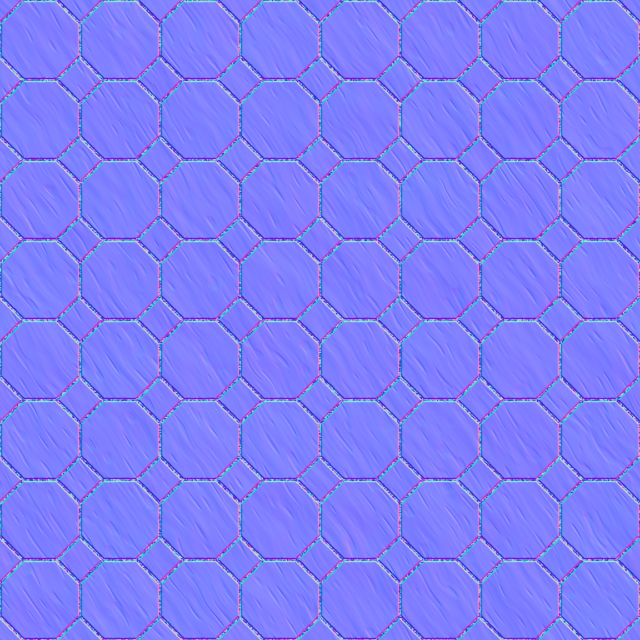
Reproduce this texture map procedurally as a Shadertoy shader.

```glsl
// Tangent-space normal map of an octagon-and-square tile floor, 8 by 8 repeats.
// Distances to the seams give bevelled edges and gritty grout; stretched noise
// gives each tile its own slanted slate grain. Everything wraps at the borders.

const float REPEATS = 8.0;          // octagons across and down
const float SQUARE_REACH = 0.293;   // half diagonal of the small squares, in cells
const float GROUT_HALF = 0.013;     // half width of the grout bed
const float BEVEL_END = 0.027;      // distance from seam where the flat face starts
const float EDGE_SOFT = 0.003;
const float EDGE_WEAR = 0.006;      // raggedness of the bevel
const float BEVEL_SLOPE = 1.7;
const float GROUT_SLOPE = 2.6;
const float GRIT_PER_CELL = 64.0;
const vec2 ALONG = vec2(0.55, -0.835);  // direction of the grain
const vec2 ACROSS = vec2(0.835, 0.55);
const float GRAIN_STEP = 0.006;     // finite difference step, in cells
const float TILE_TILT = 0.035;      // random lean of each tile
const int SAMPLES = 3;              // antialiasing grid per axis

float hash(vec2 p) {
    return fract(sin(dot(p, vec2(127.1, 311.7))) * 43758.5453);
}

// Value noise whose lattice wraps after "period" steps.
float wrapNoise(vec2 p, float period) {
    vec2 i = floor(p), f = fract(p);
    f = f * f * (3.0 - 2.0 * f);
    vec2 a = mod(i, period), b = mod(i + 1.0, period);
    return mix(mix(hash(a), hash(vec2(b.x, a.y)), f.x),
               mix(hash(vec2(a.x, b.y)), hash(b), f.x), f.y);
}

float noise(vec2 p) {
    return wrapNoise(p, 1024.0);
}

// Height of the slate face: broad swells, fine streaks and sparse gouges.
float grainHeight(vec2 p) {
    vec2 g = vec2(dot(p, ALONG), dot(p, ACROSS));
    g.y += 0.07 * noise(p * 3.0);
    float h = 0.020 * noise(g * vec2(1.5, 2.5));
    h += 0.007 * noise(g * vec2(3.0, 11.0));
    h += 0.0025 * noise(g * vec2(5.0, 30.0) + 37.0);
    h -= 0.005 * smoothstep(0.7, 0.97, noise(g * vec2(4.0, 20.0) + 71.0));
    return h;
}

// Downhill slope of the grain at a point.
vec2 grainSlope(vec2 p) {
    float h = grainHeight(p);
    return vec2(h - grainHeight(p + vec2(GRAIN_STEP, 0.0)),
                h - grainHeight(p + vec2(0.0, GRAIN_STEP))) / GRAIN_STEP;
}

vec3 floorNormal(vec2 p) {
    // Offset from the nearest cell corner, where the squares sit
    vec2 corner = fract(p + 0.5) - 0.5;
    vec2 side = vec2(corner.x < 0.0 ? -1.0 : 1.0, corner.y < 0.0 ? -1.0 : 1.0);
    vec2 reach = abs(corner);
    float diagonal = (reach.x + reach.y - SQUARE_REACH) * 0.70711;
    bool inSquare = diagonal < 0.0;

    // Distance to the closest seam and the direction that leads to it
    float seam = abs(diagonal);
    vec2 toSeam = side * (inSquare ? 0.70711 : -0.70711);
    if (!inSquare && min(reach.x, reach.y) < seam) {
        seam = min(reach.x, reach.y);
        toSeam = reach.x < reach.y ? vec2(-side.x, 0.0) : vec2(0.0, -side.y);
    }

    // Tile identity and its own patch of grain
    vec2 id = mod(floor(inSquare ? p + 0.5 : p), REPEATS);
    if (inSquare) id += 0.5;
    vec2 local = inSquare ? corner : fract(p) - 0.5;
    vec2 seed = vec2(hash(id + 3.0), hash(id + 19.0));
    vec2 face = grainSlope(local + 5.0 + seed * 40.0) + (seed - 0.5) * TILE_TILT;

    // Grit in the grout, also wearing the edges
    float period = REPEATS * GRIT_PER_CELL;
    vec2 grit = vec2(wrapNoise(p * GRIT_PER_CELL, period),
                     wrapNoise(p * GRIT_PER_CELL + vec2(131.0, 57.0), period)) - 0.5;
    seam += grit.x * EDGE_WEAR;

    // Grout, then bevel, then face
    float raised = smoothstep(GROUT_HALF - EDGE_SOFT, GROUT_HALF + EDGE_SOFT, seam);
    float flatTop = smoothstep(BEVEL_END - EDGE_SOFT, BEVEL_END + EDGE_SOFT, seam);
    vec2 bevel = toSeam * BEVEL_SLOPE + grit * 0.5;
    vec2 slope = mix(mix(grit * GROUT_SLOPE, bevel, raised), face, flatTop);
    return normalize(vec3(slope, 1.0));
}

void mainImage(out vec4 fragColor, in vec2 fragCoord) {
    vec3 sum = vec3(0.0);
    for (int y = 0; y < SAMPLES; y++) {
        for (int x = 0; x < SAMPLES; x++) {
            vec2 jitter = (vec2(x, y) + 0.5) / float(SAMPLES) - 0.5;
            sum += floorNormal((fragCoord + jitter) / iResolution.xy * REPEATS);
        }
    }
    vec3 normal = sum / float(SAMPLES * SAMPLES);
    fragColor = vec4(normal * 0.5 + 0.5, 1.0);
}
```
